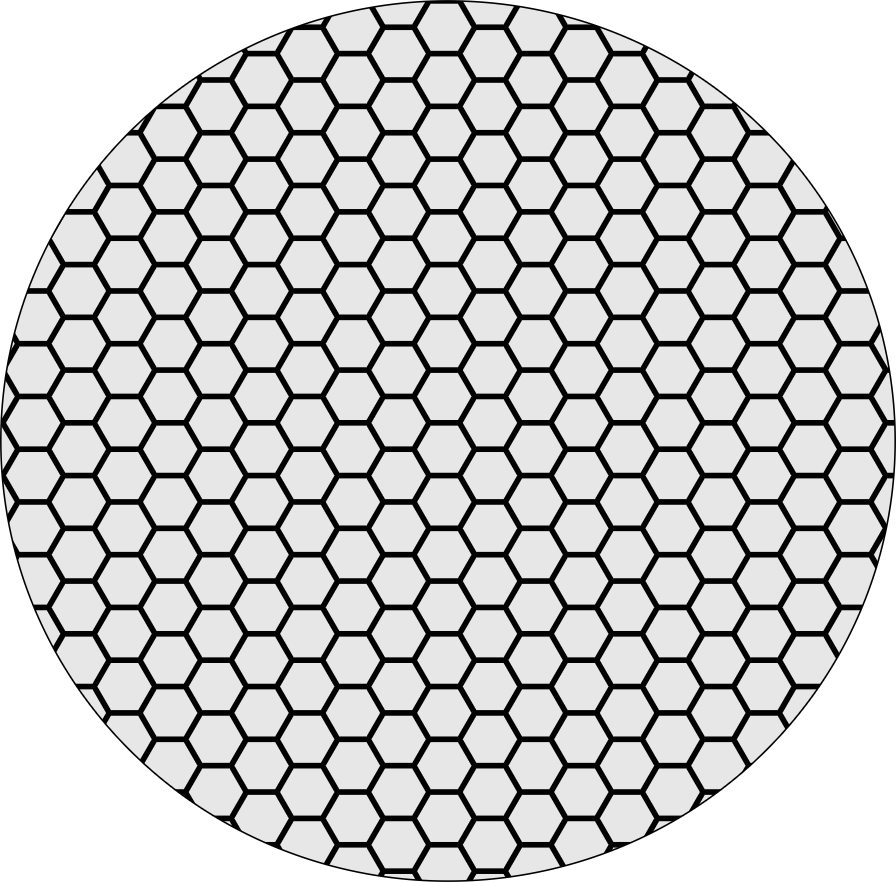
Give the GLSL for this pattern, as a Shadertoy shader.

```glsl
// Draws a thin-rimmed pale disc filled with a black honeycomb mesh on white.

const vec3 PAPER = vec3(1.0);
const vec3 CELL_FILL = vec3(0.906);
const vec3 INK = vec3(0.005);

// Distances are in canvas heights, measured from the canvas centre.
const vec2 DISC_RADII = vec2(0.507, 0.499);
const float RIM_WIDTH = 0.0018;
const vec2 MESH_ORIGIN = vec2(-0.0042, -0.0093);
const float CELL_PITCH = 0.0598;
const float MESH_WIDTH = 0.0064;

// Distance from p to the nearest wall of a flat-topped hexagon grid
float honeycombWall(vec2 p, float pitch) {
    vec2 period = vec2(sqrt(3.0), 1.0);
    vec2 q = p / pitch;
    vec2 even = mod(q + 0.5 * period, period) - 0.5 * period;
    vec2 odd = mod(q, period) - 0.5 * period;
    vec2 local = abs(dot(even, even) < dot(odd, odd) ? even : odd);
    float reach = max(local.y, dot(local, 0.5 * period));
    return (0.5 - reach) * pitch;
}

// First-order signed distance to an axis-aligned ellipse
float ellipse(vec2 p, vec2 radii) {
    float k = length(p / radii);
    float slope = length(p / (radii * radii));
    return k * (k - 1.0) / max(slope, 1e-4);
}

// Coverage of the region where d is negative, softened over one pixel
float coverage(float d, float pixel) {
    return clamp(0.5 - d / pixel, 0.0, 1.0);
}

void mainImage(out vec4 fragColor, in vec2 fragCoord) {
    float pixel = 1.0 / iResolution.y;
    vec2 p = (fragCoord - 0.5 * iResolution.xy) * pixel;

    // Mesh over the cell fill
    float wall = honeycombWall(p - MESH_ORIGIN, CELL_PITCH);
    float mesh = coverage(wall - 0.5 * MESH_WIDTH, pixel);
    vec3 inside = mix(CELL_FILL, INK, mesh);

    // Clip to the disc, then ink its rim
    float disc = ellipse(p, DISC_RADII);
    vec3 color = mix(PAPER, inside, coverage(disc, pixel));
    float rim = coverage(abs(disc) - 0.5 * RIM_WIDTH, pixel);
    color = mix(color, INK, rim);

    fragColor = vec4(color, 1.0);
}
```
